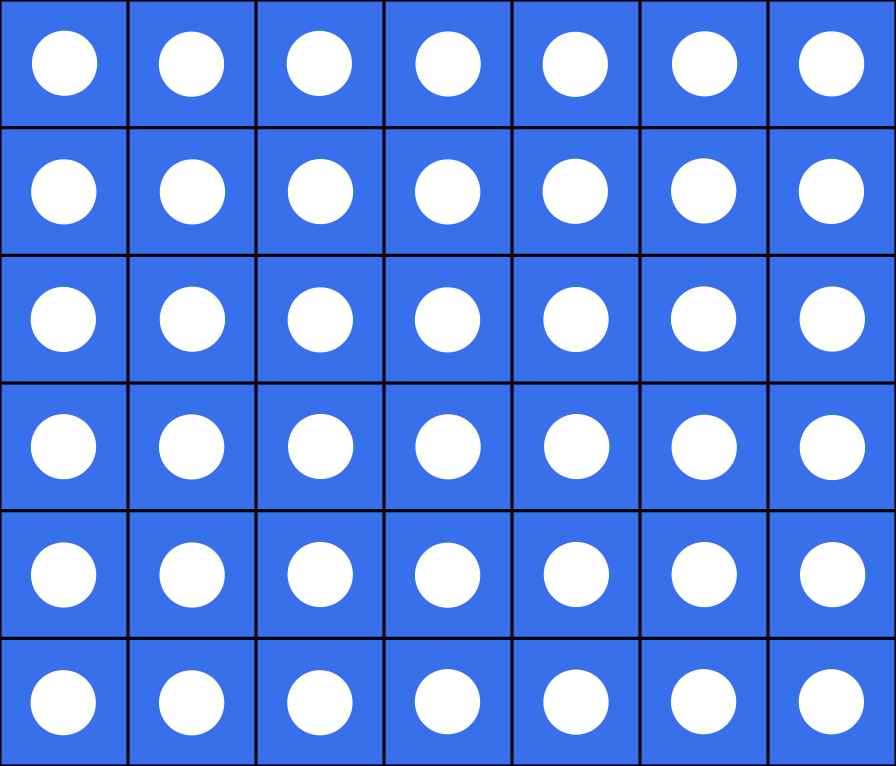
Give the GLSL for this pattern, as a WebGL 1 fragment shader.

```glsl
precision highp float;
// Blue square tiles with white dots, separated by thin black grid lines.

uniform vec2 u_resolution;

const vec2 REPEATS = vec2(7.0, 6.0);
const vec3 BLUE = vec3(0.22, 0.44, 0.92);
const vec3 WHITE = vec3(1.0);
const vec3 BLACK = vec3(0.0, 0.01, 0.02);

// Lengths are fractions of one cell.
const float DOT_RADIUS = 0.255;
const float DOT_JITTER = 0.006;
const float LINE_WIDTH = 0.025;

float hash(vec2 p) {
  return fract(sin(dot(p, vec2(127.1, 311.7))) * 43758.55);
}

// Random offset from -amount to +amount on each axis.
vec2 jitter(vec2 cell, float amount) {
  return amount * (2.0 * vec2(hash(cell), hash(cell + 19.3)) - 1.0);
}

// Coverage of a shape from its signed distance, smoothed over one pixel.
float coverage(float dist, float pixel) {
  return clamp(0.5 - dist / pixel, 0.0, 1.0);
}

float circleDistance(vec2 p, vec2 center, float radius) {
  return length(p - center) - radius;
}

// Distance to lines centred on the cell borders, p measured from the middle.
float gridDistance(vec2 p, float width) {
  vec2 border = 0.5 - abs(p);
  return min(border.x, border.y) - 0.5 * width;
}

void main() {
  vec2 grid = gl_FragCoord.xy / u_resolution * REPEATS;
  vec2 cell = mod(floor(grid), REPEATS);
  vec2 p = fract(grid) - 0.5;
  float pixel = REPEATS.x / u_resolution.x;

  // Each dot sits very slightly off centre.
  float spot = circleDistance(p, jitter(cell, DOT_JITTER), DOT_RADIUS);
  float line = gridDistance(p, LINE_WIDTH);

  vec3 color = mix(BLUE, WHITE, coverage(spot, pixel));
  color = mix(color, BLACK, coverage(line, pixel));
  gl_FragColor = vec4(color, 1.0);
}
```
